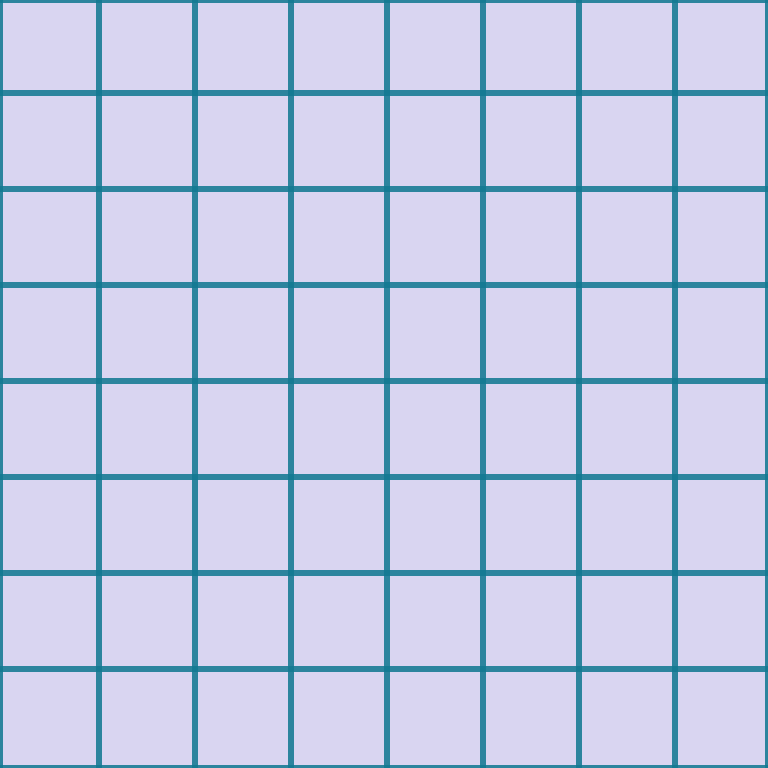
Reproduce this pattern procedurally as a Shadertoy shader.

```glsl
// Draws an 8 by 8 grid of pale lavender squares ruled in translucent teal.
// Each axis is a distance to its nearest rule or to the canvas border; the
// two sets of rules are blended in turn, so their crossings come out darker.

// Coverage of the rules along x and along y, for p in 0..1
vec2 ruleCoverage(vec2 p, vec2 pixel) {
    float halfWidth = 1.0 / 256.0;

    // Seven inner rules, each with one side resting on a cell boundary
    vec2 nearest = clamp(floor((p - halfWidth) * 8.0 + 0.5), 1.0, 7.0) / 8.0 + halfWidth;
    vec2 inner = abs(p - nearest);

    // Border rules, centred on the canvas edge so that half of each shows
    vec2 border = min(p, 1.0 - p);

    return clamp(0.5 + (halfWidth - min(inner, border)) / pixel, 0.0, 1.0);
}

void mainImage(out vec4 fragColor, in vec2 fragCoord) {
    vec2 pixel = 1.0 / iResolution.xy;
    vec2 rules = ruleCoverage(fragCoord * pixel, pixel);

    vec3 paper = vec3(0.85, 0.835, 0.945);
    vec3 ink = vec3(0.07, 0.472, 0.571);

    // Lay down one direction, then the other, in translucent ink
    vec3 color = mix(paper, ink, 0.87 * rules.x);
    color = mix(color, ink, 0.87 * rules.y);

    fragColor = vec4(color, 1.0);
}
```
